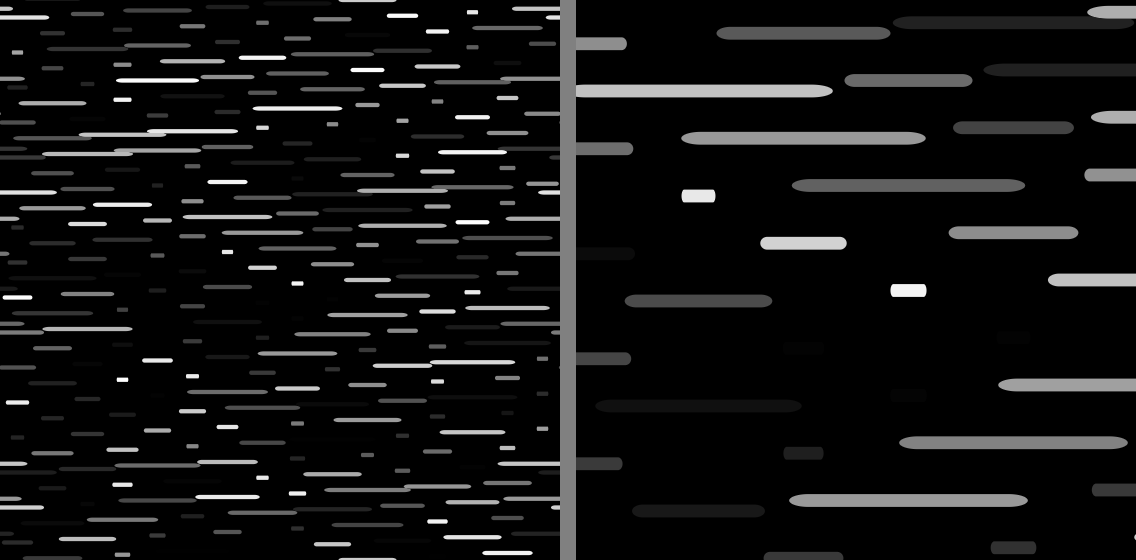
Left, the full canvas; right, a detail of the centre.
Write a Shadertoy shader that draws this pattern.

```glsl
// Scattered horizontal dashes in greys on black: a 16 x 16 tiling grid whose
// columns are staggered vertically. Each cell holds one dash with a hashed
// length and brightness; the brightest dash wins where neighbours overlap.

const float CELLS = 16.0;

// Two independent random values in 0..1 for an integer cell
vec2 hash2(vec2 cell) {
    vec3 p = fract((cell.xyx + 3.7) * vec3(0.1031, 0.1030, 0.0973));
    p += dot(p, p.yzx + 33.33);
    return fract((p.xx + p.yz) * p.zy);
}

// Approximate distance to a flat bar with elliptical ends
float dashDistance(vec2 p, float halfLength, float halfHeight) {
    vec2 radii = vec2(0.16 * halfLength, halfHeight);
    vec2 q = vec2(max(abs(p.x) - halfLength + radii.x, 0.0), abs(p.y)) / radii;
    float len = max(length(q), 1e-4);
    float slope = max(length(q / radii) / len, 1e-4);
    return (len - 1.0) / slope;
}

void mainImage(out vec4 fragColor, in vec2 fragCoord) {
    float scale = CELLS / min(iResolution.x, iResolution.y);
    vec2 uv = fragCoord * scale;
    float brightness = 0.0;

    // Long dashes reach into the adjacent columns
    for (float i = -1.0; i <= 1.0; i++) {
        float column = floor(uv.x) + i;
        float tileColumn = mod(column, CELLS);

        // Stagger the column, then find this point's row within it
        float y = uv.y + 0.45 * tileColumn;
        float tileRow = mod(floor(y), CELLS);
        vec2 local = vec2(uv.x - column, fract(y)) - 0.5;

        // Short and dim dashes are more common than long and bright ones
        vec2 rnd = hash2(vec2(tileColumn, tileRow));
        float halfLength = 0.16 + 1.15 * pow(rnd.x, 1.6);
        float grey = pow(rnd.y, 1.2);

        float d = dashDistance(local, halfLength, 0.061);
        float coverage = clamp(0.5 - d / scale, 0.0, 1.0);
        brightness = max(brightness, grey * coverage);
    }

    fragColor = vec4(vec3(brightness), 1.0);
}
```
